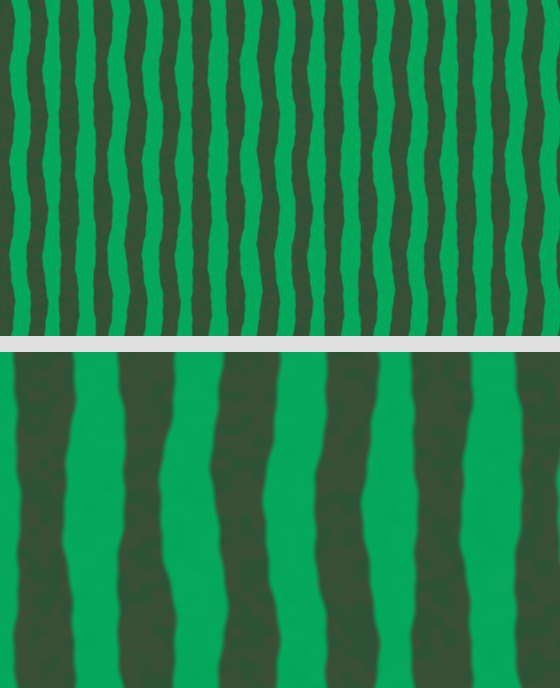
Top: the whole. Bottom: its middle third, enlarged.
This pattern is drawn by a Shadertoy shader. Its source:

```glsl
const vec3 GREEN = vec3(0.015, 0.66, 0.36);
const vec3 DARK_WARM = vec3(0.225, 0.31, 0.21);
const vec3 DARK_COOL = vec3(0.18, 0.32, 0.21);

const vec2 TILE = vec2(0.2365, 0.1667);  // repeat size, in canvas widths
const float TILE_START = 0.0638;         // left side of the first full tile
const float EDGE_SOFTNESS = 0.0022;      // half width of the edge blend
const float NICK_SIZE = 0.0035;          // small irregularities, in tiles
const float GRAIN_CELLS = 150.0;         // mottling cells per canvas width
const float GREEN_GRAIN = 0.012;
const float TAU = 6.2831853;
const int STRIPES = 4;

// Per stripe: left edge, right edge, left swing, right swing (in tile widths)
const vec4 SHAPE[STRIPES] = vec4[](
    vec4(0.072, 0.183, 0.019, 0.006),
    vec4(0.314, 0.445, 0.014, 0.010),
    vec4(0.562, 0.691, 0.021, 0.018),
    vec4(0.823, 0.947, 0.019, 0.017));

// Height in the tile where the left and right edges swing furthest right
const vec2 PHASE[STRIPES] = vec2[](
    vec2(0.26, 0.80), vec2(0.28, 0.60), vec2(0.24, 0.10), vec2(0.27, 0.30));

float hash(vec2 p) {
    return fract(sin(dot(p, vec2(127.1, 311.7))) * 43758.5453);
}

float valueNoise(vec2 p) {
    vec2 i = floor(p), f = fract(p);
    f = f * f * (3.0 - 2.0 * f);
    return mix(mix(hash(i), hash(i + vec2(1, 0)), f.x),
               mix(hash(i + vec2(0, 1)), hash(i + vec2(1, 1)), f.x), f.y);
}

// Fine wobble that repeats with the tile height
float nicks(float v, float seed) {
    float a = TAU * hash(vec2(seed, 1.7));
    float b = TAU * hash(vec2(seed, 5.3));
    return NICK_SIZE * (sin(TAU * 3.0 * v + a) + 0.6 * sin(TAU * 7.0 * v + b));
}

// Signed distance across a wavy stripe, negative inside
float stripeDistance(vec2 uv, int k) {
    vec4 shape = SHAPE[k];
    vec2 edges = shape.xy + shape.zw * cos(TAU * (uv.y - PHASE[k]));
    float seed = float(k) * 2.0;
    edges += vec2(nicks(uv.y, seed), nicks(uv.y, seed + 1.0));
    return max(edges.x - uv.x, uv.x - edges.y) * TILE.x;
}

void mainImage(out vec4 fragColor, in vec2 fragCoord) {
    // Canvas widths, measured down from the top left corner
    vec2 p = vec2(fragCoord.x, iResolution.y - fragCoord.y) / iResolution.x;
    vec2 uv = fract((p - vec2(TILE_START, 0.0)) / TILE);

    // Nearest stripe in the tile
    float d = 1.0;
    for (int k = 0; k < STRIPES; k++) d = min(d, stripeDistance(uv, k));

    // Soft mottling of both colours
    float grain = valueNoise(p * GRAIN_CELLS);
    vec3 dark = mix(DARK_COOL, DARK_WARM, smoothstep(0.2, 0.7, grain));
    vec3 green = GREEN + GREEN_GRAIN * (grain - 0.5);

    float soft = max(EDGE_SOFTNESS, 0.75 / iResolution.x);
    fragColor = vec4(mix(green, dark, smoothstep(-soft, soft, d)), 1.0);
}
```
